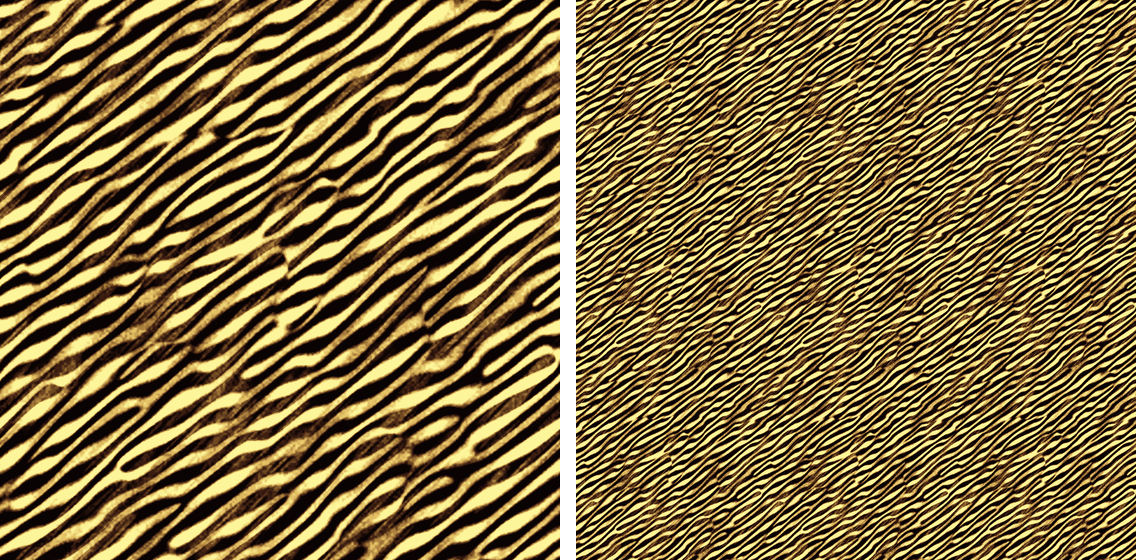
Left, the tile; right, the same tile 3 across and 3 down.
Give the GLSL for this texture, as a three.js fragment shader.

```glsl
// Golden twisted fibres over black: a phasor noise (waves with random phases, blended
// by round windows) makes slanted strands that fork and end. A sine shift across
// diagonal ropes bends them into S shapes. All grids wrap, so the square tiles.
varying vec2 vUv;

const float TAU = 6.2831853;
const float WAVE_CELLS = 13.0;       // wave sources along each side
const float STRAND_FREQUENCY = 31.0; // strands per canvas width, measured across them
const float STRAND_ANGLE = 0.61;
const float BEND = 0.0046;           // sideways swing of the S shapes
const vec2 ROPE_REPEATS = vec2(-12.0, 8.0);
const vec3 BLACK = vec3(0.035, 0.01, 0.01);
const vec3 UMBER = vec3(0.24, 0.12, 0.07);
const vec3 BROWN = vec3(0.43, 0.28, 0.13);
const vec3 OCHRE = vec3(0.67, 0.50, 0.24);
const vec3 GOLD = vec3(0.89, 0.75, 0.39);
const vec3 CREAM = vec3(0.99, 0.96, 0.60);

vec2 hash2(vec2 p) {
  vec3 q = fract(p.xyx * vec3(0.1031, 0.1030, 0.0973));
  q += dot(q, q.yzx + 33.33);
  return fract((q.xx + q.yz) * q.zy);
}

// Value noise on the unit square that repeats after "cells" steps.
float wrapNoise(vec2 uv, vec2 cells, float seed) {
  vec2 p = uv * cells;
  vec2 i = floor(p);
  vec2 f = p - i;
  f = f * f * (3.0 - 2.0 * f);
  float a = hash2(mod(i, cells) + seed).x;
  float b = hash2(mod(i + vec2(1.0, 0.0), cells) + seed).x;
  float c = hash2(mod(i + vec2(0.0, 1.0), cells) + seed).x;
  float d = hash2(mod(i + 1.0, cells) + seed).x;
  return mix(mix(a, b, f.x), mix(c, d, f.x), f.y);
}

// Direction across a strand that rises at the given angle.
vec2 normalOf(float angle) {
  return vec2(-sin(angle), cos(angle));
}

// Strand profile from -1 in the gaps to 1 on the ridges, calm where waves cancel.
float strandWave(vec2 uv, float cells, float frequency, float angle) {
  vec2 p = uv * cells;
  vec2 home = floor(p);
  vec2 phasor = vec2(0.0);
  for (int j = -2; j <= 2; j++) {
    for (int i = -2; i <= 2; i++) {
      vec2 cell = home + vec2(float(i), float(j));
      vec2 key = mod(cell, cells);
      vec2 d = p - cell - hash2(key + 17.0);
      vec2 vary = hash2(key + 211.0) - 0.5;
      float phase = hash2(key + 467.0).x;
      float window = max(1.0 - dot(d, d) / 4.0, 0.0);
      float across = dot(d, normalOf(angle + 0.2 * vary.x)) / cells;
      float turn = TAU * (across * frequency * (1.0 + 0.24 * vary.y) + phase);
      phasor += window * window * window * vec2(cos(turn), sin(turn));
    }
  }
  return 1.12 * phasor.x / (length(phasor) + 0.26);
}

vec3 goldRamp(float v) {
  vec3 c = mix(BLACK, UMBER, smoothstep(0.08, 0.26, v));
  c = mix(c, BROWN, smoothstep(0.26, 0.43, v));
  c = mix(c, OCHRE, smoothstep(0.43, 0.60, v));
  c = mix(c, GOLD, smoothstep(0.60, 0.78, v));
  return mix(c, CREAM, smoothstep(0.78, 0.96, v));
}

void main() {
  // Ropes: strands lie flat and wide inside, steep and thin at the borders
  float wander = wrapNoise(vUv, vec2(6.0), 11.0) - 0.5;
  float rope = TAU * (dot(vUv, ROPE_REPEATS) + 0.8 * wander);
  vec2 bent = vUv + BEND * sin(rope) * normalOf(STRAND_ANGLE);
  float wave = strandWave(bent, WAVE_CELLS, STRAND_FREQUENCY, STRAND_ANGLE);

  // Bright and dim strands, fading out at the rope borders
  vec2 sheared = vec2(vUv.x, vUv.y - vUv.x);
  float glow = wrapNoise(sheared, vec2(11.0, 34.0), 61.0);
  float gain = mix(0.62, 1.26, glow) * (1.0 - 0.17 * cos(rope));
  float shade = gain * smoothstep(0.17, 0.88, 0.5 + 0.5 * wave);

  // Fine hairs along the ropes and brown fuzz in some gaps
  float hairs = wrapNoise(sheared, vec2(26.0, 140.0), 83.0);
  float grain = wrapNoise(vUv, vec2(240.0), 29.0);
  float patches = wrapNoise(sheared, vec2(10.0, 24.0), 131.0);
  float fuzz = smoothstep(0.4, 0.78, patches) * (0.06 + 0.4 * hairs);
  shade = max(shade, fuzz);
  float rough = smoothstep(0.05, 0.3, shade) * (1.0 - 0.5 * smoothstep(0.6, 1.0, shade));
  shade += rough * (0.24 * (hairs - 0.5) + 0.26 * (grain - 0.5));

  gl_FragColor = vec4(goldRamp(shade), 1.0);
}
```
